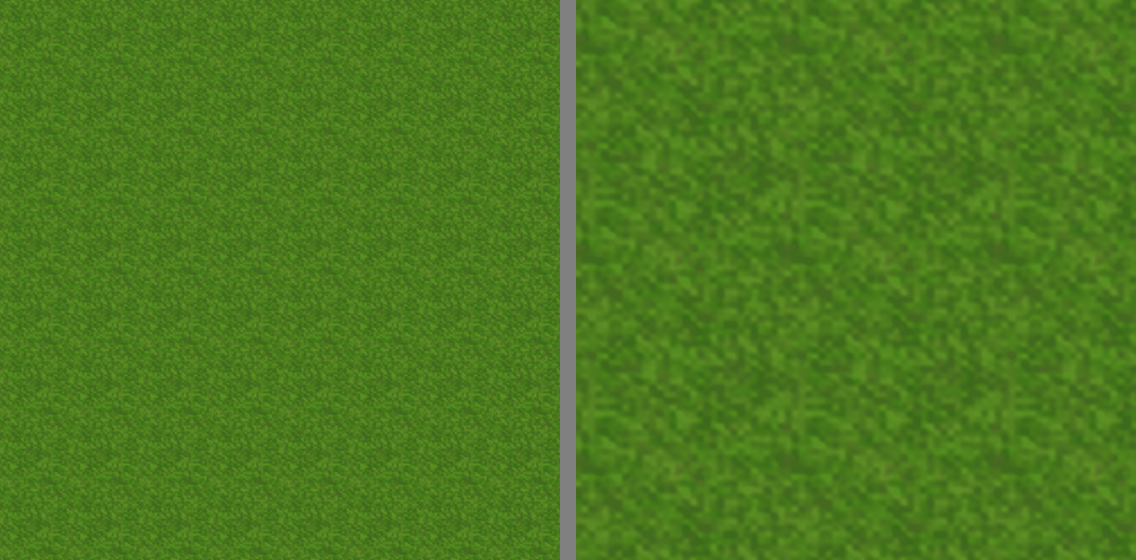
Left: the whole. Right: its middle third, enlarged.
A WebGL 2 fragment shader for this texture:

```glsl
#version 300 es
precision highp float;
// Short mown grass: a square of fine mottled turf repeated eight by eight.

uniform vec2 u_resolution;
out vec4 fragColor;

const float REPEATS = 8.0;
const vec3 SHADE_GREEN = vec3(0.25, 0.415, 0.11);
const vec3 LEAF_GREEN = vec3(0.295, 0.485, 0.11);
const vec3 LIGHT_GREEN = vec3(0.36, 0.56, 0.14);
const vec3 DRY_BROWN = vec3(0.39, 0.42, 0.18);

float hash(vec2 cell, float seed) {
    vec3 p = fract(vec3(cell.xyx + seed * 7.31) * vec3(0.1031, 0.1030, 0.0973));
    p += dot(p, p.yzx + 33.33);
    return fract((p.x + p.y) * p.z);
}

// Value noise that wraps after a whole number of cells per tile.
float wrapNoise(vec2 uv, vec2 cells, float seed) {
    vec2 p = uv * cells;
    vec2 i = floor(p);
    vec2 f = fract(p);
    f = f * f * (3.0 - 2.0 * f);
    vec2 a = mod(i, cells);
    vec2 b = mod(i + 1.0, cells);
    float low = mix(hash(a, seed), hash(vec2(b.x, a.y), seed), f.x);
    float high = mix(hash(vec2(a.x, b.y), seed), hash(b, seed), f.x);
    return mix(low, high, f.y);
}

// Soft round patch whose distance is measured across the tile edges.
float patchAt(vec2 uv, vec2 center, float radius) {
    vec2 d = fract(uv - center + 0.5) - 0.5;
    return 1.0 - smoothstep(0.0, radius, length(d));
}

// Brightness from fine grain, short leaning blades and faint mottling.
float turfTone(vec2 uv) {
    vec2 leaning = vec2(uv.x + uv.y, uv.y);
    float grain = wrapNoise(uv, vec2(31.0, 33.0), 1.0) - 0.5;
    float blades = wrapNoise(leaning, vec2(23.0, 17.0), 2.0) - 0.5;
    float clumps = wrapNoise(uv, vec2(13.0, 15.0), 6.0) - 0.5;
    float mottle = wrapNoise(uv, vec2(6.0, 8.0), 3.0) - 0.5;
    float tone = 0.44 + 1.05 * grain + 0.6 * blades + 0.3 * clumps + 0.2 * mottle;
    tone += 0.16 * patchAt(uv, vec2(0.10, 0.10), 0.16);
    tone -= 0.12 * patchAt(uv, vec2(0.37, 0.70), 0.22);
    return clamp(tone, 0.0, 1.0);
}

vec3 turfColor(vec2 uv) {
    float tone = turfTone(uv);
    vec3 color = mix(SHADE_GREEN, LEAF_GREEN, clamp(tone * 2.0, 0.0, 1.0));
    color = mix(color, LIGHT_GREEN, clamp(tone * 2.0 - 1.0, 0.0, 1.0));

    // Slight drift between olive and cool green.
    float tint = wrapNoise(uv, vec2(15.0, 17.0), 4.0) - 0.5;
    color += tint * vec3(0.05, -0.004, 0.03);

    // Sparse dry tips, densest around one worn spot.
    float tips = wrapNoise(uv, vec2(27.0, 26.0), 5.0);
    float wear = 0.25 + 0.3 * patchAt(uv, vec2(0.27, 0.10), 0.2);
    return mix(color, DRY_BROWN, wear * smoothstep(0.78, 0.95, tips));
}

void main() {
    vec2 canvas = gl_FragCoord.xy / u_resolution;
    vec2 pixel = REPEATS / u_resolution;

    // Four samples per pixel keep the grain smooth at any size.
    vec3 color = vec3(0.0);
    for (int k = 0; k < 4; k++) {
        vec2 offset = vec2(k % 2, k / 2) * 0.5 - 0.25;
        color += turfColor(fract(canvas * REPEATS + offset * pixel));
    }
    fragColor = vec4(color / 4.0, 1.0);
}
```
